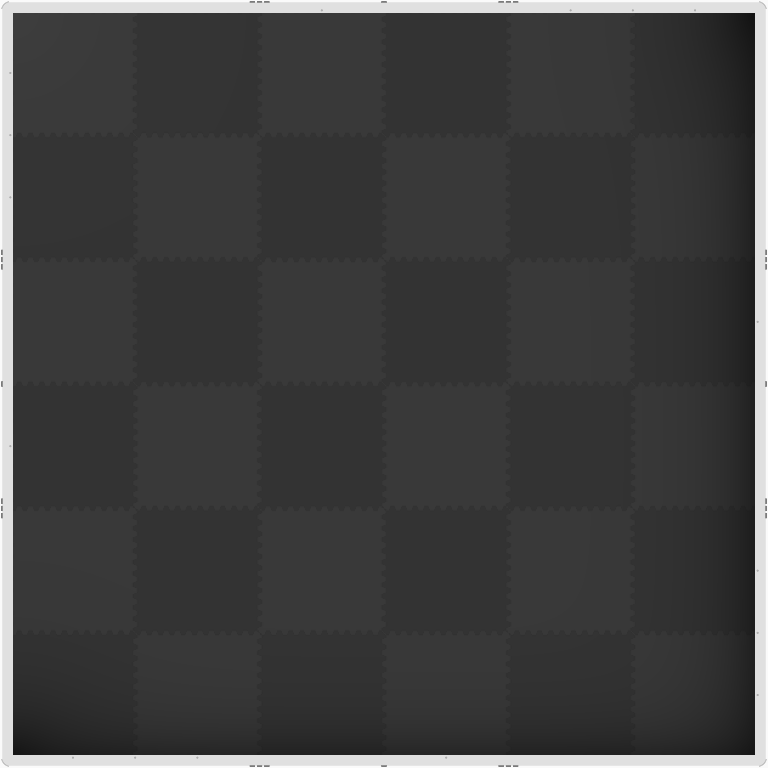
A WebGL 2 fragment shader for this texture:

```glsl
#version 300 es
precision highp float;
// Six by six floor of interlocking dark mats inside a pale frame.
// Checker colours come from sine stripes bent by toothed seams; the
// shade gathers at the right and bottom, and pins mark the frame.
uniform vec2 u_resolution;
out vec4 fragColor;

const float PI = 3.14159265;
const float PITCH = 0.162;     // width of one mat
const float FLOOR_HALF = 0.483;

float roundedBox(vec2 p, float halfSize, float radius) {
  vec2 q = abs(p) - halfSize + radius;
  return length(max(q, 0.0)) + min(max(q.x, q.y), 0.0) - radius;
}

// Coverage of a shape from its signed distance
float cover(float d, float pixel) {
  return 1.0 - smoothstep(-0.5 * pixel, 0.5 * pixel, d);
}

float boxMask(vec2 p, vec2 halfSize, float pixel) {
  vec2 d = abs(p) - halfSize;
  return cover(max(d.x, d.y), pixel);
}

// Flat-topped teeth, eleven along each mat
vec2 teeth(vec2 t) {
  return 0.018 * clamp(2.0 * sin(22.0 * PI * t), -1.0, 1.0);
}

float matFloor(vec2 p, float pixel) {
  vec2 grid = p / PITCH + 3.0;
  vec2 wave = sin(PI * (grid + teeth(grid.yx)));
  vec2 stripes = clamp(wave * PITCH / (PI * 0.5 * pixel), -1.0, 1.0);
  float tone = 0.212 - 0.011 * stripes.x * stripes.y;

  // Faint groove along the seams
  vec2 seam = abs(wave) / PI * PITCH;
  tone -= 0.008 * (1.0 - smoothstep(0.0, 0.0025, min(seam.x, seam.y)));

  // Shadow from the right and bottom walls and two opposite corners
  vec2 wall = vec2(FLOOR_HALF - p.x, FLOOR_HALF + p.y);
  tone *= 1.0 - 0.45 * exp(-max(wall.x, 0.0) / 0.05);
  tone *= 1.0 - 0.35 * exp(-max(wall.y, 0.0) / 0.04);
  float corner = min(length(p - FLOOR_HALF), length(p + FLOOR_HALF));
  tone *= 1.0 - 0.4 * exp(-corner / 0.06);

  // Soft light at the upper left
  tone += 0.02 * exp(-length(p - vec2(-FLOOR_HALF, FLOOR_HALF)) / 0.1);
  return tone;
}

float frame(vec2 p, float pixel) {
  float tone = mix(0.98, 0.88, cover(roundedBox(p, 0.497, 0.008), pixel));

  // Position along the nearest side and depth across it
  bool upright = abs(p.x) > abs(p.y);
  float along = upright ? p.y : p.x;
  float across = upright ? abs(p.x) : abs(p.y);
  float turn = upright ? -sign(p.x) : sign(p.y);

  // Small pins on the inner lip: one alone, then a run of three
  for (int i = 0; i < 4; i++) {
    float slot = i == 0 ? -1.0 : float(i) + 2.0;
    vec2 q = vec2(along - turn * slot * 0.081, across - 0.4865);
    tone = mix(tone, 0.64, 0.8 * cover(length(q) - 0.0014, pixel));
  }

  // Dashes on the outer rim: triples at the thirds, one at the middle
  for (int i = -1; i <= 1; i++) {
    for (int j = -1; j <= 1; j++) {
      if (i == 0 && j != 0) continue;
      float place = float(i) * PITCH + float(j) * 0.0095;
      vec2 q = vec2(along - place, across - 0.4975);
      tone = mix(tone, 0.4, boxMask(q, vec2(0.0034, 0.0009), pixel));
    }
  }

  // Grey flecks where the rim turns its corners
  float bend = abs(roundedBox(p, 0.498, 0.012)) - 0.0008;
  float nearCorner = step(0.488, min(abs(p.x), abs(p.y)));
  return mix(tone, 0.64, 0.6 * nearCorner * cover(bend, pixel));
}

void main() {
  vec2 p = gl_FragCoord.xy / u_resolution - 0.5;
  float pixel = 1.0 / min(u_resolution.x, u_resolution.y);
  float inside = boxMask(p, vec2(FLOOR_HALF), pixel);
  float tone = mix(frame(p, pixel), matFloor(p, pixel), inside);
  fragColor = vec4(vec3(tone), 1.0);
}
```
